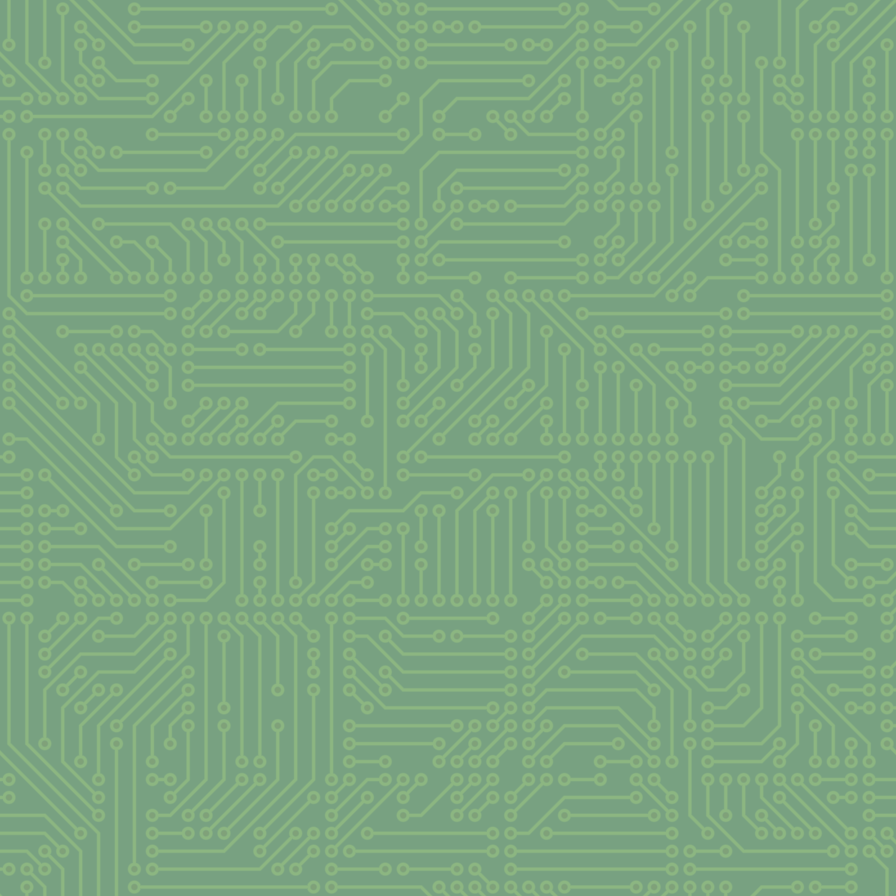
This pattern is drawn by a three.js fragment shader. Its source:

```glsl
varying vec2 vUv;

float hash(vec2 p) {
  vec3 q = fract(vec3(p.xyx) * 0.1031);
  q += dot(q, q.yzx + 33.33);
  return fract((q.x + q.y) * q.z);
}

float slope(vec2 corner, vec2 offset) {
  float a = 6.2832 * hash(corner + 71.0);
  return dot(vec2(cos(a), sin(a)), offset);
}

float gradientNoise(vec2 p) {
  vec2 i = floor(p), f = p - i;
  vec2 u = f * f * (3.0 - 2.0 * f);
  vec2 e = vec2(1.0, 0.0);
  return mix(mix(slope(i, f), slope(i + e, f - e), u.x),
             mix(slope(i + e.yx, f - e.yx), slope(i + 1.0, f - 1.0), u.x), u.y);
}

// Lattice step for one of eight headings
vec2 stepOf(float k) {
  return floor(vec2(cos(k * 0.785398), sin(k * 0.785398)) + 0.5);
}

float turn(float a, float b) {
  float t = abs(a - b);
  return min(t, 8.0 - t);
}

// Heading 0..7 of the trace leaving a node, or -1 where it is cut
float heading(vec2 node) {
  if (hash(node + 17.0) < 0.07) return -1.0;
  float row = floor(node.y / 9.0);
  vec2 block = vec2(floor(node.x / 10.0 + hash(vec2(row, 5.0))), row);
  float quarter = floor(4.0 * hash(block + 40.0));
  float a = mod(6.0 * gradientNoise(node * 0.08 + 3.3) + 0.6 + 2.0 * quarter, 8.0);
  float axis = 2.0 * floor(a / 2.0);
  return a - axis < 1.25 ? axis : axis + 1.0;
}

// Heading with crossing diagonals removed
float route(vec2 node) {
  float k = heading(node);
  vec2 s = stepOf(k);
  if (k >= 0.0 && s.x * s.y > 0.5) {
    float across = heading(node + vec2(s.x, 0.0));
    float along = heading(node + vec2(0.0, s.y));
    if (across >= 0.0 && distance(stepOf(across), vec2(-s.x, s.y)) < 0.1) return -1.0;
    if (along >= 0.0 && distance(stepOf(along), vec2(s.x, -s.y)) < 0.1) return -1.0;
  }
  return k;
}

// Heading of the one trace accepted into a node, or -1; straightest wins
float arrival(vec2 node) {
  float leaving = route(node);
  float best = -1.0, least = 1.5;
  for (int i = 0; i < 8; i++) {
    float k = float(i);
    float bend = leaving < 0.0 ? 0.0 : turn(k, leaving);
    if (bend < least && route(node - stepOf(k)) == k) {
      best = k;
      least = bend;
    }
  }
  return best;
}

float segment(vec2 p, vec2 v) {
  return length(p - v * clamp(dot(p, v) / dot(v, v), 0.0, 1.0));
}

void main() {
  float nodes = 50.0;
  vec2 p = vUv * nodes + 100.5;
  vec2 cell = floor(p);
  float trace = 9.0, pad = 9.0;

  // Traces and end pads of the four surrounding nodes
  for (int i = 0; i < 4; i++) {
    vec2 node = cell + vec2(mod(float(i), 2.0), floor(float(i) / 2.0));
    vec2 d = p - node;
    float entry = arrival(node);
    float leave = route(node);
    bool enters = entry >= 0.0;
    bool leaves = false;
    if (leave >= 0.0) leaves = arrival(node + stepOf(leave)) == leave;
    if (enters) trace = min(trace, segment(d, -stepOf(entry)));
    if (leaves) trace = min(trace, segment(d, stepOf(leave)));
    if (enters != leaves) pad = min(pad, length(d));
  }

  // Rings with open centres
  float radius = 0.27;
  float copper = min(max(trace, radius - pad), abs(pad - radius));
  float ink = 1.0 - smoothstep(0.035, 0.15, copper);
  float hole = 1.0 - smoothstep(0.1, 0.25, pad);

  vec3 board = mix(vec3(0.47, 0.632, 0.506), vec3(0.5, 0.63, 0.475), hole);
  gl_FragColor = vec4(mix(board, vec3(0.55, 0.715, 0.505), ink), 1.0);
}
```
